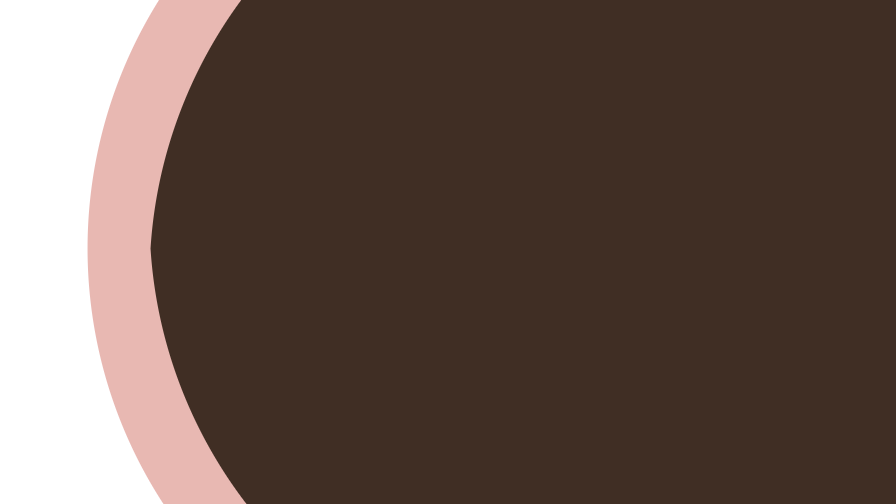
Give the GLSL for this background, as a Shadertoy shader.

```glsl
#define RADIUS 0.9282
#define AXIS_Y 0.5069
#define RING_X 1.1019
#define LENS_X 1.2250
#define LENS_SHIFT 0.0588
#define PAPER vec3(1.0)
#define PINK vec3(0.91, 0.72, 0.70)
#define BROWN vec3(0.25, 0.18, 0.14)

float circle(vec2 p, vec2 center) {
    return length(p - center) - RADIUS;
}

// Coverage of a shape from its signed distance, softened over one pixel
float coverage(float dist) {
    return clamp(0.5 - dist * iResolution.y, 0.0, 1.0);
}

void mainImage(out vec4 fragColor, in vec2 fragCoord) {
    // Canvas height is one unit
    vec2 p = fragCoord / iResolution.y;
    p.y -= AXIS_Y;

    // Wide disc, then a lens with a slight corner on the axis
    float disc = circle(p, vec2(RING_X, 0.0));
    float lens = circle(vec2(p.x, abs(p.y)), vec2(LENS_X, -LENS_SHIFT));

    vec3 color = mix(PAPER, PINK, coverage(disc));
    color = mix(color, BROWN, coverage(lens));
    fragColor = vec4(color, 1.0);
}
```
